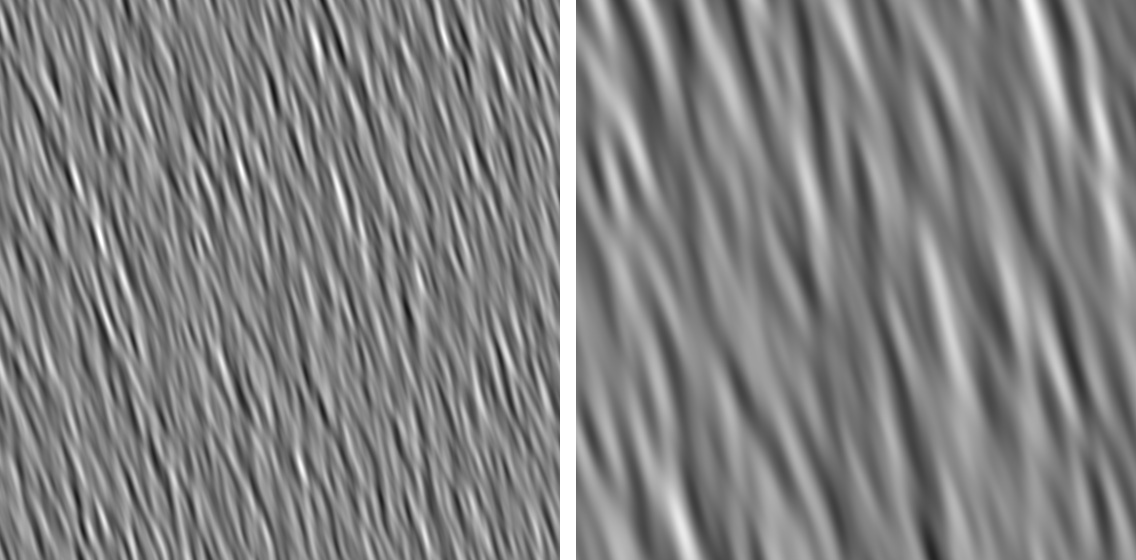
Left: the whole. Right: its middle third, enlarged.
Write a WebGL 1 fragment shader that draws this texture.

```glsl
precision highp float;
// Grey slanted streaks: layers of stretched gradient noise at slightly varied angles.
uniform vec2 u_resolution;

float hash(vec2 cell) {
  vec3 q = fract(cell.xyx * vec3(0.1031, 0.1030, 0.0973));
  q += dot(q, q.yzx + 33.33);
  return fract((q.x + q.y) * q.z);
}

// Slope of one lattice corner, almost wholly across the streak, times the offset from it.
float cornerRamp(vec2 cell, vec2 offset) {
  float turn = 6.2832 * hash(cell);
  return dot(vec2(cos(turn), 0.1 * sin(turn)), offset);
}

float streakNoise(vec2 p) {
  vec2 cell = floor(p);
  vec2 f = p - cell;
  vec2 fade = f * f * f * (f * (f * 6.0 - 15.0) + 10.0);
  vec2 right = vec2(1.0, 0.0);
  vec2 up = vec2(0.0, 1.0);
  float low = mix(cornerRamp(cell, f), cornerRamp(cell + right, f - right), fade.x);
  float high = mix(cornerRamp(cell + up, f - up), cornerRamp(cell + 1.0, f - 1.0), fade.x);
  return mix(low, high, fade.y);
}

void main() {
  vec2 uv = gl_FragCoord.xy / u_resolution.y;

  // Sum layers fanned around the main slant, each with its own streak width.
  float relief = 0.0;
  for (int i = 0; i < 9; i++) {
    float layer = float(i);
    float slant = 0.285 + 0.15 * (layer / 4.0 - 1.0);
    float across = dot(uv, vec2(cos(slant), sin(slant)));
    float along = dot(uv, vec2(-sin(slant), cos(slant)));
    vec2 density = vec2(67.0 + 12.0 * sin(layer * 2.4), 9.5);
    vec2 shift = vec2(117.37, 59.71) * (layer + 1.0);
    relief += streakNoise(vec2(across, along) * density + shift);
  }

  float grey = clamp(0.5 + 0.265 * relief, 0.0, 1.0);
  gl_FragColor = vec4(vec3(grey), 1.0);
}
```
